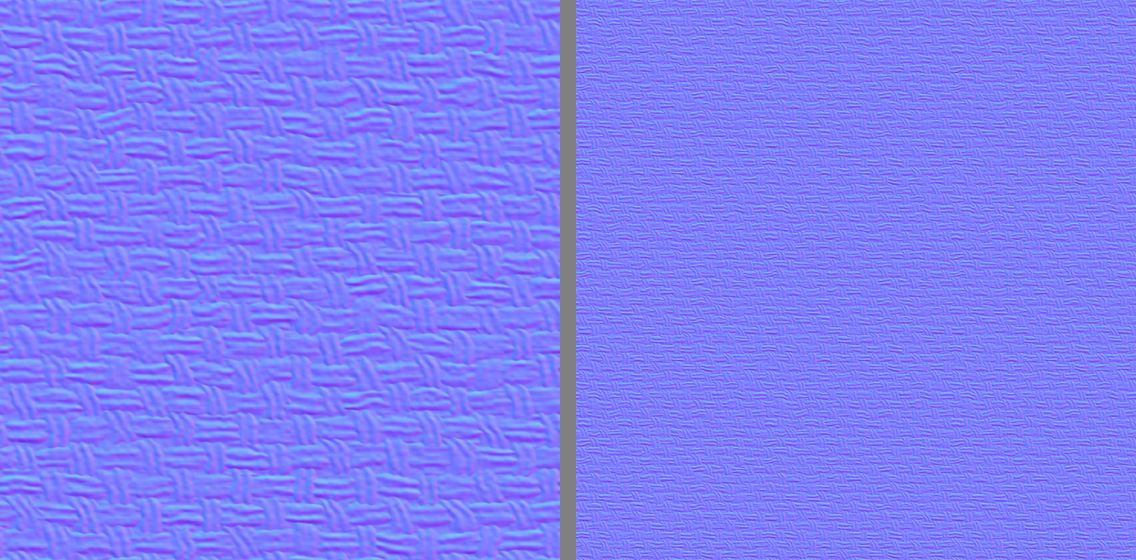
Left: one tile. Right: repeated 3 by 3.
This texture map is drawn by a WebGL 1 fragment shader. Its source:

```glsl
precision highp float;
// Tangent-space normal map of a coarse basket-woven cloth, 9 by 20 floats, seamless.
uniform vec2 u_resolution;

const vec2 WEAVE = vec2(9.0, 20.0);       // weft floats across, rows up
const vec2 OFFSET = vec2(0.1, -0.15);     // weave phase in cells
const float STEP = 0.0015;                // slope sampling distance
const float TAU = 6.28319;

float hash(vec2 p) {
  vec3 q = fract(p.xyx * vec3(0.1031, 0.1030, 0.0973));
  q += dot(q, q.yzx + 33.33);
  return fract((q.x + q.y) * q.z);
}

vec2 wrapCell(vec2 cell, vec2 period) {
  return floor(mod(cell + 0.5, period));
}

// Value noise in -0.5..0.5 that wraps once per unit of uv.
float noise(vec2 uv, vec2 freq, float seed) {
  vec2 p = uv * freq;
  vec2 i = floor(p);
  vec2 f = p - i;
  f = f * f * f * (f * (f * 6.0 - 15.0) + 10.0);
  float a = hash(wrapCell(i, freq) + seed);
  float b = hash(wrapCell(i + vec2(1.0, 0.0), freq) + seed);
  float c = hash(wrapCell(i + vec2(0.0, 1.0), freq) + seed);
  float d = hash(wrapCell(i + vec2(1.0, 1.0), freq) + seed);
  return mix(mix(a, b, f.x), mix(c, d, f.x), f.y) - 0.5;
}

// Soft round thread, one per unit, highest at the middle.
float strand(float x) {
  return 0.5 - 0.5 * cos(TAU * x);
}

float smoothMax(float a, float b, float k) {
  float h = max(k - abs(a - b), 0.0) / k;
  return max(a, b) + 0.25 * k * h * h;
}

// Horizontal float: a raised pad of two or three thick twisted threads.
float weftHeight(vec2 p, vec2 id, float wobble, float fibre) {
  float a = hash(id + 11.0);
  float b = hash(id + 37.0);
  float y = (p.y + 0.05 * (b - 0.5)) / mix(0.46, 0.54, a);
  float x = p.x / mix(0.31, 0.36, b);
  float v = p.y + (a - 0.5) * 0.3 * p.x + 0.2 * wobble;
  float threads = strand(v * mix(1.9, 2.7, b) + 0.25 * (a - 0.5));
  float grain = mix(0.0011, 0.0024, hash(id + 71.0));
  float pad = 0.0026 * (1.0 - y * y) - 0.0016 * x * x * x * x;
  return pad + grain * (threads - 0.3) + 0.0017 * fibre;
}

// Vertical float: two flat leaning threads that hook over the rows beside them.
float warpHeight(vec2 p, vec2 id, float wobble, float fibre) {
  float a = hash(id + 53.0);
  float b = hash(id + 97.0);
  float u = p.x + mix(0.02, 0.2, a) * p.y + 0.12 * p.y * p.y + 0.08 * wobble;
  float thread = u / 0.19 + 0.25 * (b - 0.5);
  float lift = 0.2 * (hash(id + 131.0) - 0.5) + 0.25 * u * (a - 0.5);
  float y = (p.y - lift) / mix(0.56, 0.68, b);
  float x = u / mix(0.19, 0.25, a);
  float knot = step(0.93, hash(id + 151.0));
  float grain = mix(0.0013, 0.0003, knot);
  float body = 0.0022 + 0.0008 * (b - 0.5) + 0.0006 * knot;
  return body - 0.0024 * y * y * y * y - 0.0013 * x * x * x * x
       + grain * (strand(thread) - 0.3) + 0.0011 * fibre;
}

// Weft and warp alternate, with every other row shifted by half a cell.
float rowHeight(vec2 g, float row, float wobble, vec2 fibre) {
  float t = g.x - 0.5 * mod(row, 2.0);
  float y = g.y - row - 0.5;
  float weftCell = floor(t);
  float warpCell = floor(t + 0.5);
  float weft = weftHeight(vec2(t - weftCell - 0.5, y),
                          wrapCell(vec2(weftCell, row), WEAVE), wobble, fibre.x);
  float warp = warpHeight(vec2(t - warpCell, y),
                          wrapCell(vec2(warpCell, row), WEAVE), wobble, fibre.y);
  return smoothMax(weft, warp, 0.0012);
}

float clothHeight(vec2 uv) {
  vec2 drift = vec2(noise(uv, vec2(7.0, 16.0), 5.0), noise(uv, vec2(12.0, 9.0), 19.0));
  vec2 g = uv * WEAVE + OFFSET + drift * vec2(0.16, 0.26);
  float wobble = noise(uv, vec2(30.0, 50.0), 43.0);
  // Streaks along each thread direction
  vec2 fibre = vec2(noise(uv, vec2(27.0, 125.0), 61.0), noise(uv, vec2(120.0, 34.0), 29.0));
  float row = floor(g.y);
  float h = 0.0;
  for (int j = -1; j <= 1; j++) {
    h = smoothMax(h, rowHeight(g, row + float(j), wobble, fibre), 0.0008);
  }
  // Loose fuzz
  return h + 0.0011 * noise(uv, vec2(105.0, 120.0), 83.0);
}

vec2 slope(vec2 uv) {
  vec2 e = vec2(STEP, 0.0);
  return vec2(clothHeight(uv + e.xy) - clothHeight(uv - e.xy),
              clothHeight(uv + e.yx) - clothHeight(uv - e.yx)) / (2.0 * STEP);
}

void main() {
  vec2 uv = gl_FragCoord.xy / u_resolution;
  vec2 s = slope(uv) * vec2(0.75, 1.0);
  vec3 normal = normalize(vec3(-s, 1.0));
  vec3 color = 0.5 + 0.5 * normal - vec3(0.004, 0.005, 0.0);
  gl_FragColor = vec4(color, 1.0);
}
```
